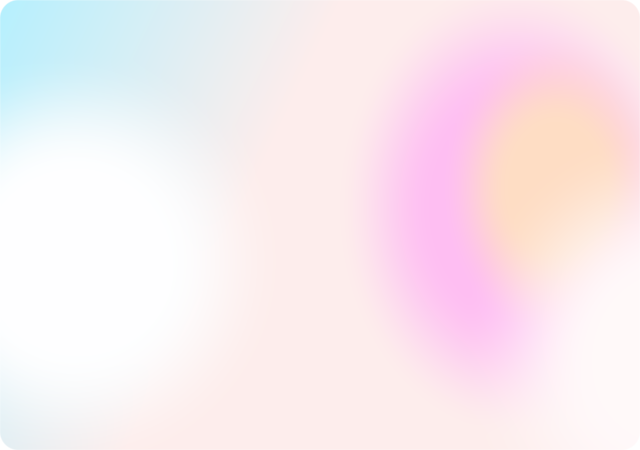
A WebGL 1 fragment shader for this background:

```glsl
precision highp float;

uniform vec2 u_resolution;

// Soft elliptical mask: 1 inside, fading between two relative radii
float glow(vec2 p, vec2 center, vec2 radii, float inner, float outer) {
  return 1.0 - smoothstep(inner, outer, length((p - center) / radii));
}

float roundedBox(vec2 p, vec2 halfSize, float radius) {
  vec2 q = abs(p) - halfSize + radius;
  return length(max(q, 0.0)) + min(max(q.x, q.y), 0.0) - radius;
}

void main() {
  // Height is one unit, origin at the lower left
  vec2 p = gl_FragCoord.xy / u_resolution.y;
  vec2 size = vec2(u_resolution.x / u_resolution.y, 1.0);

  // Diagonal sweep from the cyan corner to blush
  vec3 cyan = vec3(0.71, 0.94, 0.995);
  vec3 blush = vec3(0.992, 0.93, 0.925);
  float sweep = dot(vec2(p.x, 1.0 - p.y), vec2(0.90, 0.43)) / 0.683;
  vec3 color = mix(cyan, blush, clamp(sweep, 0.0, 1.0));

  // White glow on the left
  float whiteGlow = glow(p, vec2(0.166, 0.419), vec2(1.0), 0.194, 0.47);
  color = mix(color, vec3(0.995, 0.997, 1.0), whiteGlow);

  // Orchid and peach glows on the right
  float orchidGlow = glow(p, vec2(1.144, 0.539), vec2(0.295, 0.378), 0.6, 1.37);
  color = mix(color, vec3(0.995, 0.745, 0.95), orchidGlow);
  float peachGlow = glow(p, vec2(1.236, 0.585), vec2(0.185, 0.249), 0.55, 1.4);
  color = mix(color, vec3(0.995, 0.867, 0.77), peachGlow);

  // Pale glow over the lower right
  float paleGlow = glow(p, vec2(1.494, 0.207), vec2(1.0, 1.06), 0.166, 0.48);
  color = mix(color, vec3(1.0, 0.975, 0.978), paleGlow);

  // Rounded card corners on white
  float edge = roundedBox(p - 0.5 * size, 0.5 * size, 0.041);
  float pixel = 1.0 / u_resolution.y;
  color = mix(color, vec3(1.0), smoothstep(-pixel, pixel, edge));

  gl_FragColor = vec4(color, 1.0);
}
```
